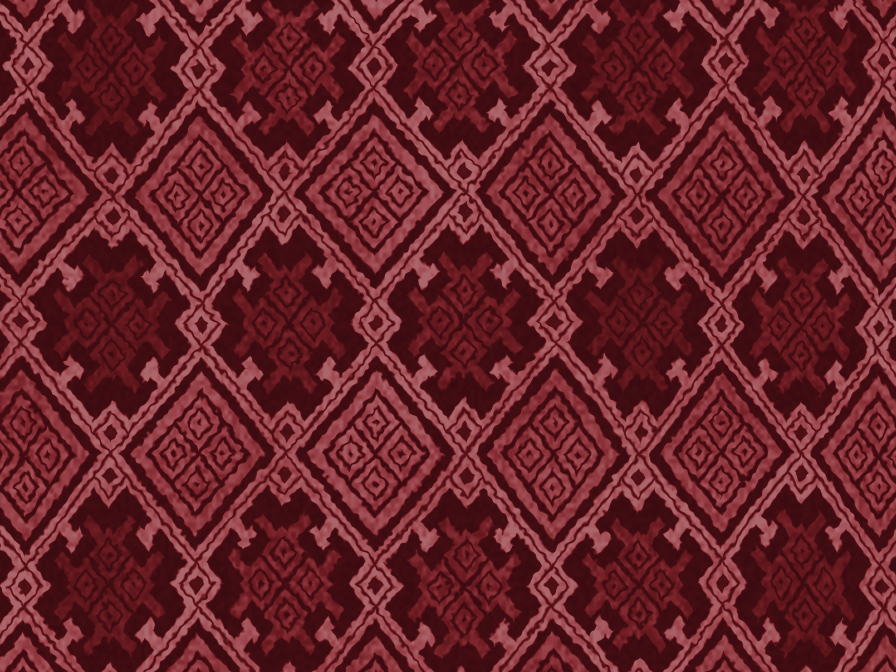
Give the GLSL for this pattern, as a Shadertoy shader.

```glsl
const float UNITS = 576.0;                 // design units per canvas height
const vec2 HALF_REPEAT = vec2(75.5, 111.0);
const vec2 ORIGIN = vec2(322.0, 186.0);    // centre of one pale lozenge
const float SLOPE = 1.23;                  // steepness of all diagonals
const float LOZENGE = 93.0;                // centre line of the band around a lozenge
const float NODE = 18.0;                   // centre line of the small knots
const float BAND = 10.0;                   // half width of the double band
const float SEAM = 1.9;                    // half width of the dark line inside it
const float QUARTER = 26.0;                // half size of each inner diamond
const float SOFTNESS = 1.3;
const float FRAY = 3.4;
const float GRAIN = 0.34;
const vec3 RAMP[6] = vec3[6](
    vec3(0.235, 0.045, 0.065), vec3(0.33, 0.07, 0.09), vec3(0.44, 0.11, 0.14),
    vec3(0.55, 0.20, 0.23), vec3(0.63, 0.30, 0.33), vec3(0.67, 0.40, 0.42));

float hash(vec2 p) {
    vec3 h = fract(p.xyx * vec3(0.1031, 0.1030, 0.0973));
    h += dot(h, h.yzx + 33.33);
    return fract((h.x + h.y) * h.z);
}

float noise(vec2 p) {
    vec2 i = floor(p), f = fract(p);
    f = f * f * (3.0 - 2.0 * f);
    return mix(mix(hash(i), hash(i + vec2(1, 0)), f.x),
               mix(hash(i + vec2(0, 1)), hash(i + vec2(1, 1)), f.x), f.y);
}

vec2 noise2(vec2 p) {
    return vec2(noise(p + 50.0), noise(p + vec2(131.0, 87.0))) - 0.5;
}

float fill(float d) {
    float soft = SOFTNESS + 0.6 * UNITS / iResolution.y;
    return smoothstep(soft, -soft, d);
}

// Turns a point into coordinates along the two diagonals
vec2 diagonals(vec2 p) {
    return vec2(SLOPE * p.x + p.y, SLOPE * p.x - p.y);
}

float box(vec2 p, vec2 halfSize) {
    vec2 d = abs(p) - halfSize;
    return max(d.x, d.y);
}

float diamond(vec2 p) {
    return SLOPE * abs(p.x) + abs(p.y);
}

// Four concentric diamonds separated by a dark cross
float quarteredDiamond(vec2 uv) {
    vec2 q = abs(abs(uv) - QUARTER);
    float r = max(q.x, q.y);
    return max(fill(abs(r - 19.0) - 4.2), fill(abs(r - 7.0) - 4.0));
}

float lozengeMotif(vec2 uv) {
    float frame = fill(abs(max(abs(uv.x), abs(uv.y)) - 63.0) - 7.5);
    return max(quarteredDiamond(uv), frame);
}

// Quartered heart with a forked arm on each side
float crossMotif(vec2 uv) {
    float fork = fill(box(vec2(uv.x - 64.0, abs(uv.y) - 30.0), vec2(18.0, 7.5)));
    return max(quarteredDiamond(uv), fork);
}

// T-shaped barb growing from the band into the dark cell
float hook(vec2 uv) {
    float stem = box(uv - vec2(90.0, 0.0), vec2(18.0, 7.5));
    float bar = box(uv - vec2(77.0, 0.0), vec2(6.5, 15.0));
    return fill(min(stem, bar));
}

// Double band with knots where neighbouring bands cross
vec2 bandAndSeam(vec2 q) {
    float line = abs(diamond(q) - LOZENGE);
    float upperKnot = diamond(q - vec2(0.0, HALF_REPEAT.y));
    float sideKnot = diamond(q - vec2(HALF_REPEAT.x, NODE));
    float knot = min(upperKnot, sideKnot);
    line = min(line, abs(knot - NODE));
    float seam = max(fill(line - SEAM), fill(knot - 6.5));
    return vec2(fill(line - BAND), seam);
}

void mainImage(out vec4 fragColor, in vec2 fragCoord) {
    vec2 cloth = fragCoord / iResolution.y * UNITS;

    // Hand-woven drift, tightening toward the right, and frayed threads
    vec2 p = cloth + 11.0 * noise2(cloth / 130.0) + FRAY * noise2(cloth / 4.2);
    float tighten = max(cloth.x - 473.0, 0.0) / 282.0;
    p.x += 20.0 * tighten * tighten;

    // Fold the repeat into one quadrant
    vec2 cell = (p - ORIGIN) / (2.0 * HALF_REPEAT);
    vec2 q = abs(cell - round(cell)) * 2.0 * HALF_REPEAT;
    vec2 lozengeUV = diagonals(q);
    vec2 crossUV = diagonals(HALF_REPEAT - q);

    // Each cell has its own dye strength
    float wear = noise(cloth / 75.0 + 9.0) - 0.5;
    float lozengeTone = 0.58 + 0.18 * hash(round(cell) + 17.0) + 0.22 * wear;
    float crossTone = 0.25 + 0.19 * hash(floor(cell) + 43.0) + 0.10 * wear;
    float bandTone = 0.86 + 0.24 * wear;

    float tone = 0.02;
    float inLozenge = step(lozengeUV.x, LOZENGE);
    tone = mix(tone, lozengeTone, inLozenge * lozengeMotif(lozengeUV));
    tone = mix(tone, crossTone, (1.0 - inLozenge) * crossMotif(crossUV));
    tone = mix(tone, bandTone, (1.0 - inLozenge) * hook(crossUV));
    vec2 band = bandAndSeam(q);
    tone = mix(tone, bandTone, band.x);
    tone = mix(tone, 0.14, band.y);

    // Thread grain, then map tone to dye colour
    float grain = noise(cloth / vec2(3.4, 4.2)) - 0.5;
    tone += GRAIN * grain * (0.3 + 0.7 * smoothstep(0.0, 0.6, tone));
    vec3 colour = RAMP[0];
    for (int i = 1; i < 6; i++)
        colour = mix(colour, RAMP[i], clamp(tone * 5.0 - float(i - 1), 0.0, 1.0));
    fragColor = vec4(colour, 1.0);
}
```
